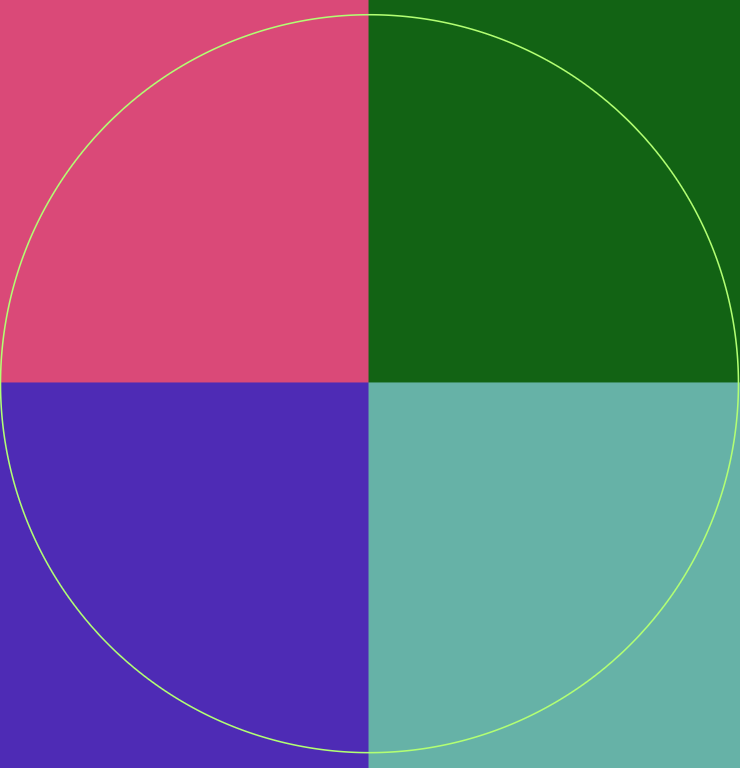
A Shadertoy shader for this background:

```glsl
// Four flat colour quadrants meeting near the centre, with a thin pale ring
// that almost touches the left and right sides. The quadrants are blended by
// two smoothed steps; the ring is the distance to a circle.

#define SPLIT      vec2(0.498, 0.502)
#define RING_MID   vec2(0.4993, 0.5004)
#define RING_RAD   0.4986
#define RING_WIDTH 0.0021
#define PINK   vec3(0.855, 0.286, 0.471)
#define GREEN  vec3(0.070, 0.390, 0.078)
#define PURPLE vec3(0.306, 0.170, 0.710)
#define TEAL   vec3(0.400, 0.698, 0.655)
#define LIME   vec3(0.700, 1.000, 0.450)

void mainImage(out vec4 fragColor, in vec2 fragCoord)
{
    // One unit is the canvas width; one pixel sets the edge softness
    float pixel = 1.0 / iResolution.x;
    vec2 canvas = iResolution.xy * pixel;
    vec2 p = fragCoord * pixel;

    // Quadrants: x runs left to right, y runs bottom to top
    vec2 side = clamp((p - SPLIT * canvas) / pixel + 0.5, 0.0, 1.0);
    vec3 lower = mix(PURPLE, TEAL, side.x);
    vec3 upper = mix(PINK, GREEN, side.x);
    vec3 colour = mix(lower, upper, side.y);

    // Thin ring
    float ringDist = abs(length(p - RING_MID * canvas) - RING_RAD);
    float ring = clamp((0.5 * RING_WIDTH - ringDist) / pixel + 0.5, 0.0, 1.0);
    colour = mix(colour, LIME, ring);

    fragColor = vec4(colour, 1.0);
}
```
